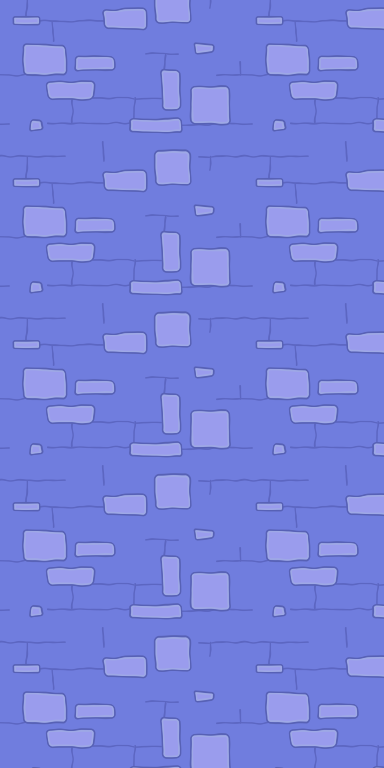
Write a Shadertoy shader that draws this pattern.

```glsl
// Cartoon blue stone wall: pale rounded stones and thin mortar cracks in a repeating tile.
#define VIEW_HEIGHT 768.0
#define TILE vec2(243.0, 162.0)
#define WALL_COLOR vec3(0.44, 0.49, 0.87)
#define STONE_COLOR vec3(0.605, 0.612, 0.93)
#define RIM_COLOR vec3(0.62, 0.66, 0.90)
#define OUTLINE_COLOR vec3(0.34, 0.38, 0.71)
#define CRACK_COLOR vec3(0.36, 0.40, 0.76)
#define OUTLINE_WIDTH 1.6
#define RIM_WIDTH 1.7
#define CRACK_WIDTH 1.6
#define WOBBLE 1.9

// Stones: centre xy, half size zw, in tile units with y down.
const int STONE_COUNT = 11;
const vec4 STONES[STONE_COUNT] = vec4[STONE_COUNT](
    vec4(26.0, 20.5, 14.0, 4.8), vec4(125.5, 19.3, 22.5, 11.0),
    vec4(173.0, 5.5, 18.3, 17.8), vec4(45.0, 60.0, 22.7, 16.0),
    vec4(95.0, 63.3, 20.3, 7.8), vec4(71.0, 90.7, 24.0, 9.8),
    vec4(171.0, 90.0, 10.2, 20.8), vec4(210.5, 105.5, 20.4, 19.7),
    vec4(204.0, 48.5, 10.0, 5.2), vec4(155.5, 125.7, 26.8, 7.6),
    vec4(36.5, 125.2, 6.6, 5.8));

// Width change per unit y, height change per unit x, for each stone.
const vec2 TAPERS[STONE_COUNT] = vec2[STONE_COUNT](
    vec2(0.0), vec2(-0.03, 0.04), vec2(0.01, 0.02), vec2(0.02, -0.02),
    vec2(0.05, -0.02), vec2(-0.16, 0.0), vec2(-0.02, 0.0), vec2(0.01, 0.0),
    vec2(-0.1, -0.12), vec2(0.04, 0.0), vec2(0.15, -0.1));

// Level cracks: x start, x end, y.
const int LEVEL_COUNT = 7;
const vec3 LEVEL_CRACKS[LEVEL_COUNT] = vec3[LEVEL_COUNT](
    vec3(199.0, 308.0, 156.5), vec3(39.0, 104.0, 21.0), vec3(217.0, 267.0, 75.0),
    vec3(146.0, 178.0, 53.8), vec3(93.0, 161.0, 98.3), vec3(48.0, 130.0, 122.8),
    vec3(181.0, 252.0, 124.3));

// Upright cracks: y start, y end, x.
const int UPRIGHT_COUNT = 8;
const vec3 UPRIGHT_CRACKS[UPRIGHT_COUNT] = vec3[UPRIGHT_COUNT](
    vec3(156.5, 179.0, 26.5), vec3(156.5, 170.0, 210.0), vec3(142.0, 161.0, 103.0),
    vec3(21.0, 41.0, 53.0), vec3(62.0, 75.0, 240.0), vec3(54.0, 70.0, 165.0),
    vec3(98.0, 119.0, 134.5), vec3(100.0, 122.5, 72.5));

float hash(vec2 p) {
    vec3 q = fract(vec3(p.xyx) * 0.1031);
    q += dot(q, q.yzx + 33.33);
    return fract((q.x + q.y) * q.z);
}

float noise(vec2 p) {
    vec2 cell = floor(p), f = fract(p);
    f = f * f * (3.0 - 2.0 * f);
    return mix(mix(hash(cell), hash(cell + vec2(1, 0)), f.x),
               mix(hash(cell + vec2(0, 1)), hash(cell + vec2(1, 1)), f.x), f.y);
}

// Shortest offset on the repeating tile.
vec2 wrap(vec2 d, vec2 period) {
    return mod(d + 0.5 * period, period) - 0.5 * period;
}

float stoneDistance(vec2 q, vec2 halfSize, vec2 taper, float seed) {
    vec2 n = q / 11.0 + seed * 17.0 + 50.0;
    q += WOBBLE * (vec2(noise(n), noise(n + 31.0)) - 0.5);
    q.x -= 0.03 * q.y;
    vec2 size = halfSize + taper * q.yx;
    float radius = min(5.0, 0.55 * min(halfSize.x, halfSize.y));
    vec2 e = abs(q) - size + radius;
    return length(max(e, 0.0)) + min(max(e.x, e.y), 0.0) - radius;
}

// Hand-drawn line along x; crack holds start, end and cross position.
float crackDistance(vec2 p, vec3 crack, vec2 period, float seed) {
    vec2 q = wrap(p - vec2(0.5 * (crack.x + crack.y), crack.z), period);
    float along = q.x / 9.0 + 40.0;
    q.y += WOBBLE * (noise(vec2(along, seed * 7.0)) - 0.5);
    float pen = CRACK_WIDTH * (0.4 + 0.2 * noise(vec2(along * 1.7, seed + 90.0)));
    return length(vec2(max(abs(q.x) - 0.5 * (crack.y - crack.x), 0.0), q.y)) - pen;
}

void mainImage(out vec4 fragColor, in vec2 fragCoord) {
    float pixel = VIEW_HEIGHT / iResolution.y;
    vec2 p = vec2(fragCoord.x, iResolution.y - fragCoord.y) * pixel;
    float blur = 0.6 * pixel;

    float crack = 1e3, stone = 1e3;
    for (int i = 0; i < LEVEL_COUNT; i++)
        crack = min(crack, crackDistance(p, LEVEL_CRACKS[i], TILE, float(i)));
    for (int i = 0; i < UPRIGHT_COUNT; i++)
        crack = min(crack, crackDistance(p.yx, UPRIGHT_CRACKS[i], TILE.yx, float(i + 20)));
    for (int i = 0; i < STONE_COUNT; i++) {
        vec2 q = wrap(p - STONES[i].xy, TILE);
        stone = min(stone, stoneDistance(q, STONES[i].zw, TAPERS[i], float(i)));
    }

    // Layers: wall, cracks, outline, pale rim, stone face.
    vec3 color = mix(CRACK_COLOR, WALL_COLOR, smoothstep(-blur, blur, crack));
    color = mix(OUTLINE_COLOR, color, smoothstep(-blur, blur, stone));
    color = mix(RIM_COLOR, color, smoothstep(-blur, blur, stone + OUTLINE_WIDTH));
    color = mix(STONE_COLOR, color, smoothstep(-blur, blur, stone + OUTLINE_WIDTH + RIM_WIDTH));
    fragColor = vec4(color, 1.0);
}
```
